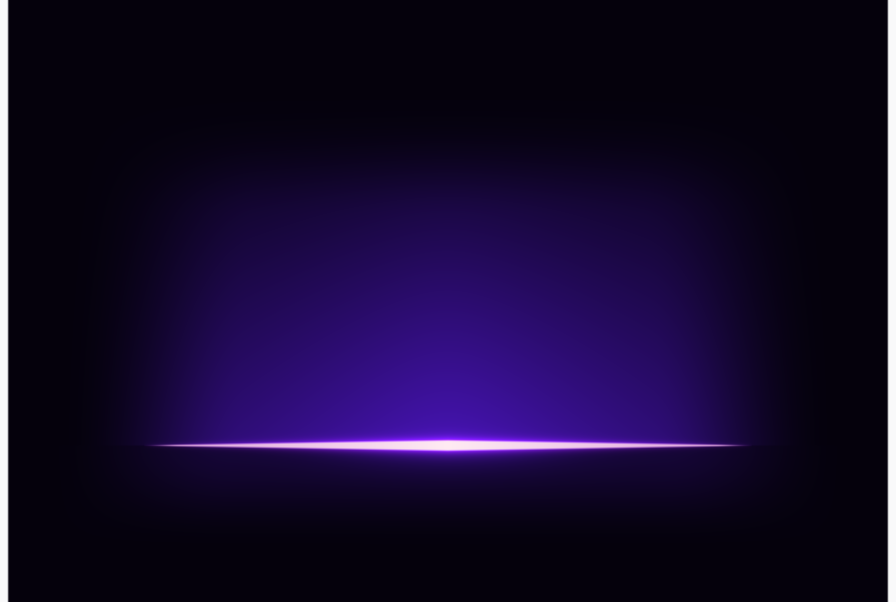
This background is drawn by a Shadertoy shader. Its source:

```glsl
// 1 at the inner edge, 0 at the outer edge
float falloff(float inner, float outer, float dist) {
    return 1.0 - smoothstep(inner, outer, dist);
}

void mainImage(out vec4 fragColor, in vec2 fragCoord) {
    float pixelSize = 1.0 / iResolution.y;
    float side = abs(fragCoord.x - 0.5 * iResolution.x) * pixelSize;
    float height = fragCoord.y * pixelSize - 0.26;
    float rise = max(height, 0.0);
    float depth = max(-height, 0.0);

    // Wide violet light above the horizon
    float spread = exp(-1.45 * (sqrt(side * side + 0.006) - 0.077));
    float upper = 1.08 * spread * falloff(0.34, 0.64, side + 0.12 * rise * rise);
    upper *= max(1.0 - rise / 0.6, 0.0) * falloff(0.38, 0.6, rise);

    // Dim spill and hot centre below it
    float lower = 0.27 * falloff(0.36, 0.66, side) * falloff(0.0, 0.17, depth);
    lower += 0.85 * exp(-min(side * side / 0.035 + depth / 0.022, 20.0));

    float glow = mix(lower, upper, smoothstep(-0.002, 0.002, height));
    vec3 color = vec3(0.018, 0.005, 0.048) + vec3(0.235, 0.065, 0.6) * glow;

    // Coloured halo hugging the beam
    float taper = max(1.0 - side / 0.505, 0.0);
    float beamDist = abs(height) - 0.0085 * taper;
    float haloFade = max(beamDist, 0.0) / (0.002 + 0.004 * taper);
    color += vec3(0.4, 0.05, 0.55) * sqrt(taper) * exp(-min(haloFade, 20.0));

    // Tapered bright beam
    float softness = max(0.0025, pixelSize);
    float core = falloff(-softness, softness, beamDist) * smoothstep(0.0, 0.12, taper);
    vec3 beamColor = mix(vec3(0.86, 0.62, 0.86), vec3(1.0, 0.92, 0.95), taper);
    color = mix(color, beamColor, core);

    // Pale side margins with a soft inner edge
    float wall = 0.5 * iResolution.x * pixelSize - side;
    color = mix(color, vec3(0.975, 0.975, 0.98), falloff(0.0115, 0.0155, wall));
    fragColor = vec4(clamp(color, 0.0, 1.0), 1.0);
}
```
